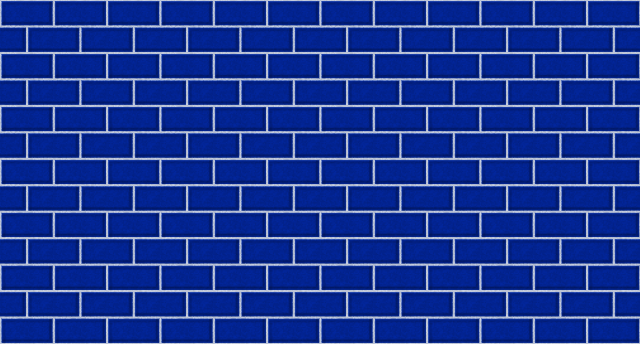
Reproduce this texture procedurally as a WebGL 1 fragment shader.

```glsl
precision highp float;

uniform vec2 u_resolution;

float hash(vec2 p) {
  vec3 q = fract(p.xyx * 0.1031);
  q += dot(q, q.yzx + 33.33);
  return fract((q.x + q.y) * q.z);
}

float valueNoise(vec2 p) {
  vec2 cell = floor(p);
  vec2 f = fract(p);
  f *= f * (3.0 - 2.0 * f);
  return mix(mix(hash(cell), hash(cell + vec2(1.0, 0.0)), f.x),
             mix(hash(cell + vec2(0.0, 1.0)), hash(cell + 1.0), f.x), f.y);
}

void main() {
  // Running bond: 12 bricks across, 13 rows down, each brick 2 by 1 units
  vec2 uv = gl_FragCoord.xy / u_resolution;
  vec2 wall = vec2(uv.x * 24.0 - 0.015, (1.0 - uv.y) * 13.0);
  float parity = mod(floor(wall.y), 2.0);
  vec2 brick = vec2(mod(wall.x + parity, 2.0), fract(wall.y));
  float pixel = 13.0 / u_resolution.y;

  // Distances to the lit (left, top) and shaded (right, bottom) sides
  float lit = min(brick.x, brick.y);
  float shade = min(2.0 - brick.x, 1.0 - brick.y);
  float edge = min(lit, shade);

  // Glazed face with fine mottling, the same on every brick of a row kind
  vec2 grainPos = brick + vec2(0.0, parity * 7.0);
  float fine = valueNoise(grainPos * 21.0) - 0.5;
  float broad = valueNoise(grainPos * 6.0 + 40.0) - 0.5;
  vec3 glaze = vec3(0.008, 0.138, 0.57);
  glaze *= 1.0 + 0.14 * fine + 0.06 * broad;

  // Dark groove of the bevel, deeper on the shaded sides
  float litGroove = exp(-pow((lit - 0.14) / 0.05, 2.0));
  float shadeGroove = exp(-pow((shade - 0.13) / 0.05, 2.0));
  glaze *= 1.0 - 0.15 * litGroove;
  glaze *= 1.0 - 0.26 * shadeGroove;

  // Glints along the lit rim, dull grey blue along the shaded rim
  float soft = max(pixel * 0.5, 0.012);
  float litRim = 1.0 - smoothstep(0.04, 0.085, lit);
  float shadeRim = 1.0 - smoothstep(0.035, 0.07, shade);
  vec3 color = mix(glaze, vec3(0.20, 0.35, 0.74), 0.8 * litRim);
  color = mix(color, vec3(0.20, 0.31, 0.56), 0.6 * shadeRim);

  // Pale grout, slightly grainy and uneven in width
  float halfJoint = 0.038 + 0.006 * fine;
  float joint = 1.0 - smoothstep(halfJoint - soft, halfJoint + soft, edge);
  vec3 grout = vec3(0.74, 0.77, 0.84) * (1.0 + 0.14 * fine);
  color = mix(color, grout, joint);

  gl_FragColor = vec4(color, 1.0);
}
```
